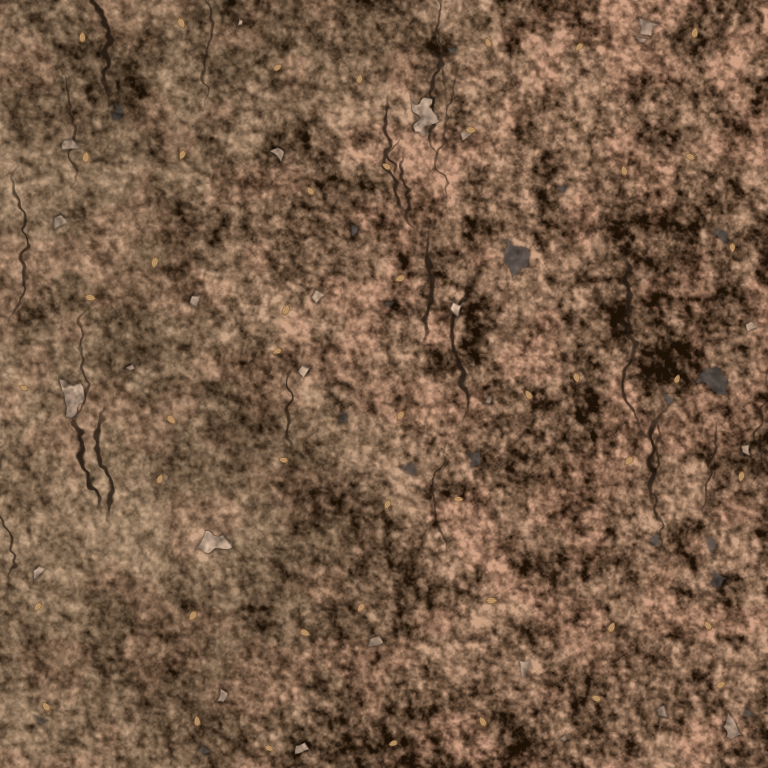
Write a Shadertoy shader that draws this texture.

```glsl
// Weathered earth: noise relief lit from the upper right, covered with rounded
// cellular crumbs and grit, and split by thin ragged vertical cracks.
// Stone chips and small tan seeds are scattered on jittered grids.
const vec3 DARK_SOIL = vec3(0.19, 0.13, 0.08);
const vec3 LIGHT_SOIL = vec3(0.69, 0.55, 0.45);
const vec3 CRACK_COLOUR = vec3(0.13, 0.09, 0.06);
const vec3 PALE_STONE = vec3(0.70, 0.60, 0.52);
const vec3 SLATE_STONE = vec3(0.33, 0.31, 0.30);
const vec3 SEED_COLOUR = vec3(0.77, 0.61, 0.42);
const vec3 SEED_RIM = vec3(0.36, 0.24, 0.14);
const vec2 TO_LIGHT = vec2(0.72, 0.69);

float hash21(vec2 p) {
    vec3 q = fract(p.xyx * 0.1031);
    q += dot(q, q.yzx + 33.33);
    return fract((q.x + q.y) * q.z);
}
vec2 hash22(vec2 p) { return vec2(hash21(p + 17.3), hash21(p + 71.9)); }

float noise(vec2 p) {
    vec2 i = floor(p), f = fract(p);
    f = f * f * (3.0 - 2.0 * f);
    float low = mix(hash21(i), hash21(i + vec2(1, 0)), f.x);
    float high = mix(hash21(i + vec2(0, 1)), hash21(i + 1.0), f.x);
    return mix(low, high, f.y);
}
vec2 noise2(vec2 p) { return vec2(noise(p), noise(p + 53.0)) - 0.5; }

mat2 rotation(float angle) {
    float c = cos(angle), s = sin(angle);
    return mat2(c, s, -s, c);
}

// Zero-centred sum of rotated noise octaves
float fractal(vec2 p, int octaves, float gain) {
    float height = 0.0, amplitude = 1.0;
    for (int i = 0; i < octaves; i++) {
        height += amplitude * (noise(p) - 0.5);
        p = rotation(0.9) * p * 1.9 + 60.0;
        amplitude *= gain;
    }
    return height;
}

// Zero-centred rounded crumbs with dark gaps and their own tones
float crumbs(vec2 p) {
    vec2 cell = floor(p), nearest = vec2(9.0, 0.0);
    for (int k = 0; k < 9; k++) {
        vec2 id = cell + vec2(k % 3, k / 3) - 1.0;
        float d = length(id + hash22(id) - p);
        if (d < nearest.x) nearest = vec2(d, hash21(id + 5.0));
    }
    return 0.48 - nearest.x + 0.35 * (nearest.y - 0.5);
}

// Opacity of ragged tapered cracks that wander downwards
float cracks(vec2 p, float blur) {
    float cover = 0.0, ragged = 0.35 + 1.3 * noise(p * 95.0);
    for (int i = 0; i < 24; i++) {
        float id = float(i);
        vec2 place = hash22(vec2(id, 3.0)), trait = hash22(vec2(id, 29.0));
        vec2 d = p - vec2(place.x, mix(0.32, 1.0, place.y));
        float along = abs(d.y) / mix(0.06, 0.15, trait.x);
        if (along > 1.0 || abs(d.x) > 0.05) continue;
        d.x -= 0.03 * noise2(vec2(p.y * 14.0, id * 7.0)).x;
        d.x -= 0.014 * noise2(vec2(p.y * 60.0, id * 5.0)).x;
        d.x -= 0.006 * noise2(p * 130.0).x;
        float taper = 1.0 - smoothstep(0.4, 1.0, along);
        float width = mix(0.0006, 0.0042, trait.y * trait.y) * taper * ragged;
        float line = 1.0 - smoothstep(width * 0.4, width + blur, abs(d.x));
        cover = max(cover, line * taper * mix(0.5, 0.9, trait.y));
    }
    return cover;
}

// Offset from the one item in this grid cell, in canvas units
vec2 scatter(vec2 p, float count, float salt, out vec2 id) {
    id = floor(p * count) + salt;
    return (fract(p * count) - mix(vec2(0.17), vec2(0.83), hash22(id))) / count;
}

vec3 addStones(vec3 ground, vec2 p, float count, float size, float salt) {
    vec2 id, q = scatter(p, count, salt, id);
    float pick = hash21(id + 5.0) / 0.4, radius = size * mix(0.35, 1.0, pick);
    if (pick > 1.0) return ground;
    q = rotation(6.2832 * pick) * (q + 0.7 * radius * noise2(p * 85.0));
    float chip = max(abs(q.x) * 1.35, abs(q.y) + 0.45 * q.x) - radius * 0.8;
    bool pale = hash21(id + 9.0) < 0.6;
    vec3 stone = pale ? PALE_STONE : SLATE_STONE;
    stone *= 1.0 + 0.45 * fractal(p * 70.0, 3, 0.8);
    ground *= 1.0 - 0.4 * (1.0 - smoothstep(-0.002, 0.007, chip));
    return mix(ground, stone, (pale ? 0.9 : 0.65) * (1.0 - smoothstep(-0.002, 0.0015, chip)));
}

vec3 addSeeds(vec3 ground, vec2 p, float blur) {
    vec2 id, q = scatter(p, 7.0, 130.0, id);
    if (hash21(id + 4.0) > 0.85) return ground;
    vec2 s = rotation(6.2832 * hash21(id + 8.0)) * q / mix(0.8, 1.0, hash21(id + 2.0));
    s /= vec2(0.0043, 0.0078);
    s.x /= 1.0 - 0.3 * clamp(s.y, -1.0, 1.0);
    float edge = length(s), soft = blur / 0.0043;
    float stripe = 1.0 - smoothstep(0.05, 0.35, abs(abs(s.x) - 0.3));
    vec3 seed = mix(SEED_COLOUR, SEED_RIM, 0.18 * stripe + 0.6 * smoothstep(0.6, 1.0, edge));
    return mix(ground, seed, 1.0 - smoothstep(1.0 - soft, 1.0 + soft, edge));
}

void mainImage(out vec4 fragColor, in vec2 fragCoord) {
    vec2 p = fragCoord / iResolution.y, bent = p + 0.007 * noise2(p * 42.0);
    float blur = max(0.0012, 0.7 / iResolution.y);
    // Finer soil on the left, rougher clods on the right
    float rough = smoothstep(0.15, 0.7, p.x + 0.45 * noise2(p * 3.0 + 8.0).x);
    float height = fractal(p * 7.0 + 40.0, 6, 0.73);
    float slope = height - fractal((p + 0.005 * TO_LIGHT) * 7.0 + 40.0, 6, 0.73);
    float clod = smoothstep(0.5, 0.7, noise(bent * 21.0 + 12.0));
    float hollow = smoothstep(0.64, 0.84, noise(bent * vec2(21.0, 17.0) + 90.0));
    float tone = 0.42 * height + 1.15 * slope + 0.4 * fractal(p * 95.0, 3, 0.9);
    tone += 0.42 * crumbs(bent * 34.0) + 0.42 * crumbs(bent * 76.0 + 20.0);
    tone = 0.53 + tone * mix(0.8, 1.1, rough) + (0.12 * clod - 0.4 * hollow) * mix(0.5, 1.0, rough);
    vec3 colour = mix(DARK_SOIL, LIGHT_SOIL, clamp(tone, -0.15, 1.2));
    colour *= mix(vec3(0.97, 1.01, 0.99), vec3(1.03, 0.99, 0.98), 0.6 * rough + 0.4 * clod);
    colour = mix(colour, CRACK_COLOUR, cracks(p, 0.0022));
    // Loose pieces on the surface
    colour = addStones(addStones(colour, p, 5.0, 0.022, 40.0), p, 9.0, 0.011, 80.0);
    fragColor = vec4(addSeeds(colour, p, blur), 1.0);
}
```
